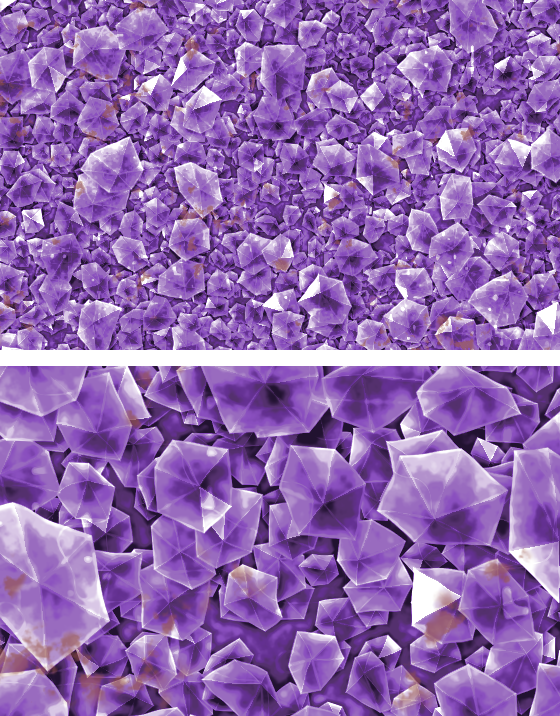
Top, the full canvas; bottom, a detail of the centre.
Write a Shadertoy shader that draws this texture.

```glsl
#define NIGHT  vec3(0.13, 0.07, 0.19)
#define SHADE  vec3(0.33, 0.19, 0.43)
#define DEEP   vec3(0.39, 0.19, 0.57)
#define VIOLET vec3(0.54, 0.31, 0.75)
#define ORCHID vec3(0.60, 0.42, 0.75)
#define LILAC  vec3(0.70, 0.57, 0.80)
#define PALE   vec3(0.85, 0.78, 0.90)
#define RUST   vec3(0.58, 0.31, 0.27)
#define LIGHT  vec2(-0.5, 0.86)
#define SHADOW 0.24
#define LAYERS 4
#define SIDES  6

const float TAU = 6.2832;

float hash(vec2 p) {
    vec3 a = fract(vec3(p.xyx) * 0.1031);
    a += dot(a, a.yzx + 33.33);
    return fract((a.x + a.y) * a.z);
}

float noise(vec2 p) {
    vec2 i = floor(p), f = fract(p);
    f = f * f * (3.0 - 2.0 * f);
    return mix(mix(hash(i), hash(i + vec2(1, 0)), f.x),
               mix(hash(i + vec2(0, 1)), hash(i + vec2(1, 1)), f.x), f.y);
}

float fbm(vec2 p) {
    float sum = 0.0, amp = 0.5;
    for (int i = 0; i < 4; i++) {
        sum += amp * noise(p);
        p = mat2(1.6, 1.2, -1.2, 1.6) * p + 17.3;
        amp *= 0.5;
    }
    return sum / 0.94;
}

// Paints one faceted point of unit radius over the tone behind it.
float paintCrystal(float tone, vec2 q, vec2 id, float blur, float body) {
    float turn = hash(id + 3.1) * TAU;
    vec2 axis = vec2(cos(turn), sin(turn));
    q += axis * dot(q, axis) * 0.35 * hash(id + 4.7);
    vec2 apex = 0.7 * (vec2(hash(id + 5.3), hash(id + 6.9)) - 0.5);

    // Edge distance, pyramid height and the facet in view
    float edge = -9.0, height = 9.0, second = 9.0, facet = 0.0;
    for (int k = 0; k < SIDES; k++) {
        float fk = float(k);
        float angle = turn + (fk + 0.6 * hash(id + fk * 7.7)) * TAU / float(SIDES);
        vec2 normal = vec2(cos(angle), sin(angle));
        float reach = 1.0 - 0.32 * hash(id + fk * 5.1 + 40.0);
        float d = dot(q, normal) - reach;
        float h = -d / (reach - dot(apex, normal));
        edge = max(edge, d);
        if (h < height) {
            second = height;
            height = h;
            float chance = hash(id + fk * 3.3 + 80.0);
            facet = 0.18 * dot(normal, LIGHT) + 0.24 * (chance - 0.5)
                  + 0.42 * step(0.955, chance);
        } else {
            second = min(second, h);
        }
    }
    tone -= SHADOW * (1.0 - smoothstep(0.0, 0.28, edge));
    if (edge > blur) return tone;

    // Dark heart, milky border, thin bright ridges and cloudy inclusions
    float skin = body + 0.34 * (hash(id + 9.2) - 0.5) + facet;
    skin -= 0.30 * smoothstep(0.2, 0.9, height);
    skin += 0.20 * (1.0 - smoothstep(0.0, 0.4, height));
    skin += 0.16 * (1.0 - smoothstep(0.0, 0.06, second - height));
    skin += 0.16 * (1.0 - smoothstep(0.02, 0.07, -edge));
    skin += 0.45 * (noise(q * 2.6 + id * 3.7) - 0.5);
    return mix(tone, skin, 1.0 - smoothstep(-blur, blur, edge));
}

vec3 amethyst(float t) {
    vec3 c = mix(NIGHT, SHADE, smoothstep(-0.25, 0.05, t));
    c = mix(c, DEEP, smoothstep(0.08, 0.22, t));
    c = mix(c, VIOLET, smoothstep(0.22, 0.40, t));
    c = mix(c, ORCHID, smoothstep(0.40, 0.55, t));
    c = mix(c, LILAC, smoothstep(0.62, 0.80, t));
    c = mix(c, PALE, smoothstep(0.82, 0.96, t));
    return mix(c, vec3(1.0), smoothstep(1.0, 1.25, t));
}

void mainImage(out vec4 fragColor, in vec2 fragCoord) {
    vec2 uv = fragCoord / iResolution.y;
    float grain = fbm(uv * 55.0);
    vec2 rough = uv + 0.004 * (vec2(noise(uv * 45.0), noise(uv * 45.0 + 31.0)) - 0.5);
    float tone = 0.7 * fbm(uv * 30.0 + 9.0) - 0.1;

    // Small points lie at the back, large ones in front
    for (int layer = 0; layer < LAYERS; layer++) {
        float depth = float(layer);
        float size = 0.046 * pow(1.4, depth);
        vec2 p = rough / size + depth * 13.7;
        vec2 cell = floor(p);
        for (int n = 0; n < 9; n++) {
            vec2 id = cell + vec2(n % 3 - 1, n / 3 - 1);
            vec2 seed = id + depth * 57.0 + 100.0;
            if (hash(seed) > 0.95 - 0.19 * depth) continue;
            vec2 center = id + 0.2 + 0.6 * vec2(hash(seed + 1.3), hash(seed + 2.9));
            float radius = mix(0.42, 0.72, hash(seed + 8.4));
            float blur = 0.9 / (iResolution.y * size * radius);
            tone = paintCrystal(tone, (p - center) / radius, seed, blur, 0.50 + 0.025 * depth);
        }
    }

    // Fine mottling, hairline cracks and sparkles
    tone += 0.42 * (grain - 0.5) + 0.16 * (noise(uv * 150.0) - 0.5);
    float crack = abs(noise(uv * 26.0 + 70.0) - 0.5);
    tone += 0.10 * (1.0 - smoothstep(0.0, 0.03, crack));
    tone += 0.5 * smoothstep(0.80, 0.92, noise(uv * 60.0 + 5.0)) * smoothstep(0.5, 0.7, fbm(uv * 7.0));
    vec3 color = amethyst(tone);

    // Iron stains
    float stain = smoothstep(0.60, 0.72, fbm(uv * 13.0 + 50.0)) * smoothstep(0.52, 0.68, grain);
    color = mix(color, RUST, 0.6 * stain);
    fragColor = vec4(color, 1.0);
}
```
